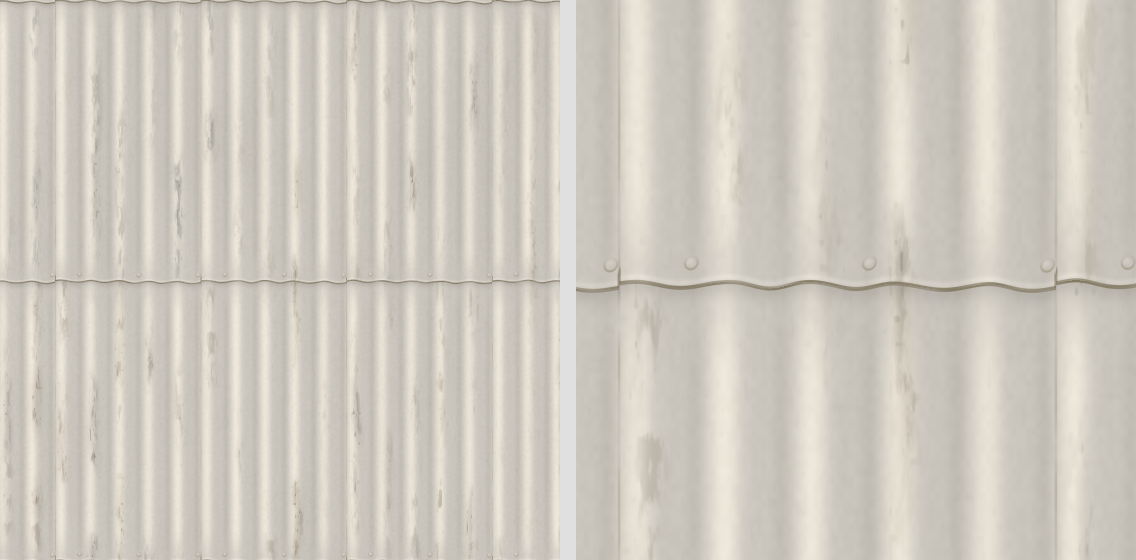
Left: the whole. Right: its middle third, enlarged.
Reproduce this texture procedurally as a Shadertoy shader.

```glsl
const float RIDGES = 19.2;        // ridges across the canvas
const float RIDGE_START = 0.005;
const float ROW_HEIGHT = 0.5;
const float ROW_START = -0.0035;
const float SHEET_WIDTH = 0.26;
const float SHEET_START = 0.359;

const vec3 VALLEY = vec3(0.785, 0.767, 0.735);
const vec3 CREST = vec3(0.925, 0.9, 0.85);
const vec3 SHADE = vec3(0.725, 0.713, 0.675);
const vec3 GREY_STAIN = vec3(0.53, 0.53, 0.52);
const vec3 WARM_STAIN = vec3(0.6, 0.54, 0.45);
const vec3 SEAM = vec3(0.5, 0.46, 0.37);

float hash(vec2 p) {
    vec3 q = fract(vec3(p.xyx) * 0.1031);
    q += dot(q, q.yzx + 33.33);
    return fract((q.x + q.y) * q.z);
}

float noise(vec2 p) {
    vec2 i = floor(p), f = fract(p);
    f = f * f * (3.0 - 2.0 * f);
    return mix(mix(hash(i), hash(i + vec2(1, 0)), f.x),
               mix(hash(i + vec2(0, 1)), hash(i + vec2(1, 1)), f.x), f.y);
}

float fbm(vec2 p) {
    float sum = 0.0, gain = 0.53;
    for (int i = 0; i < 4; i++) {
        sum += gain * noise(p);
        p = p * 2.03 + 17.1;
        gain *= 0.5;
    }
    return sum;
}

float bell(float x, float width) {
    return exp(-x * x / (width * width));
}

float stroke(float dist, float halfWidth, float aa) {
    return 1.0 - smoothstep(halfWidth - aa, halfWidth + aa, abs(dist));
}

// Signed offset to the nearest multiple of a period
float nearest(float x, float period) {
    return x - period * floor(x / period + 0.5);
}

// Rounded corrugation, softened near both ends of a sheet
vec3 corrugation(float across, float edgeGap, float strength) {
    float relief = mix(0.5, 1.0, smoothstep(0.0, 0.06, edgeGap));
    vec3 color = mix(VALLEY, SHADE, 0.65 * bell(across + 0.34, 0.1) * relief);
    return mix(color, CREST, bell(across, 0.185) * relief * strength);
}

// Weathering beside the crest: x = broad smear, y = fine grain
vec2 streaks(vec2 uv, float across, vec2 cell) {
    float seed = hash(cell + 4.7);
    vec2 p = uv + cell.yy * 3.7;
    float center = mix(0.0, 0.25, hash(cell + 9.2)) + 0.14 * (noise(p * vec2(20, 14)) - 0.5);
    float band = bell(across - center, 0.15);
    float patches = smoothstep(0.35, 0.75, noise(vec2(cell.x * 7.3, p.y * 11.0)));
    float smear = smoothstep(0.38, 0.75, fbm(p * vec2(55, 8)));
    float grain = smoothstep(0.47, 0.7, fbm(p * vec2(150, 38)));
    return band * patches * mix(0.2, 1.0, seed) * vec2(smear, grain);
}

// Screw head: x = dark rim, y = lit dome
vec2 screw(vec2 p, float radius, float aa) {
    float dist = length(p);
    float rim = stroke(dist - radius, 0.0007, aa) * (0.5 - 0.4 * p.y / radius);
    float dome = 1.0 - smoothstep(0.0, radius, length(p - vec2(-0.2, 0.25) * radius));
    return vec2(rim, dome);
}

void mainImage(out vec4 fragColor, in vec2 fragCoord) {
    vec2 uv = fragCoord / iResolution.xy;
    float aa = 0.75 / min(iResolution.x, iResolution.y);

    // Ridge, sheet and row coordinates
    float ridge = (uv.x - RIDGE_START) * RIDGES;
    float across = nearest(ridge, 1.0);
    float sheet = (uv.x - SHEET_START) / SHEET_WIDTH;
    float lap = nearest(sheet, 1.0) * SHEET_WIDTH;
    float scallop = 0.0017 * cos(6.2832 * across) - 0.0026 * (fract(sheet) - 0.5)
                  + 0.0012 * (noise(uv * vec2(60, 2)) - 0.5);
    float height = uv.y - ROW_START - scallop;
    float row = floor(height / ROW_HEIGHT);
    float edge = nearest(height, ROW_HEIGHT);
    vec2 cell = vec2(floor(ridge + 0.5), row);

    // Painted metal with gentle tonal drift
    vec3 color = corrugation(across, abs(edge), mix(0.85, 1.05, hash(cell)));
    color += 0.03 * (fbm(uv * vec2(9, 5) + row * 5.3) - 0.5);
    color += 0.018 * (noise(uv * vec2(330, 210)) - 0.5);

    // Stains and small dark flecks
    vec2 wear = streaks(uv, across, cell);
    vec3 stain = mix(GREY_STAIN, WARM_STAIN, hash(cell + 2.3));
    color = mix(color, stain, min(0.38 * wear.x + 0.5 * wear.y, 0.7));
    float fleck = smoothstep(0.8, 0.93, noise(uv * vec2(290, 130) + row * 8.1));
    color = mix(color, stain * 0.8, fleck * (0.03 + 0.5 * wear.x));

    // Side laps, with a short cut at each sheet corner
    color = mix(color, SEAM, 0.28 * noise(uv * vec2(3, 40)) * stroke(lap, 0.0008, aa));
    float corner = smoothstep(-aa, aa, edge) * (1.0 - smoothstep(0.007, 0.011, edge));
    color = mix(color, SEAM, 0.65 * corner * stroke(lap, 0.0009, aa));

    // Screws above the lower edge of each sheet
    for (int i = 0; i < 3; i++) {
        float offset = 0.043 + 0.106 * float(i);
        float x = nearest(uv.x - SHEET_START - offset, SHEET_WIDTH);
        vec2 head = screw(vec2(x, edge - 0.0145), 0.0038, aa);
        color = mix(color, WARM_STAIN, 0.6 * head.x) + 0.05 * head.y;
    }

    // Overlap: cast shadow, pale lip and worn edge line
    float below = smoothstep(-aa, aa, -edge);
    color *= 1.0 - 0.09 * below * bell(edge, 0.008);
    color += 0.045 * bell(edge - 0.003, 0.0018);
    float age = mix(0.5, 0.95, noise(uv * vec2(70, 6) + row));
    color = mix(color, SEAM, age * stroke(edge, 0.0012, aa));

    fragColor = vec4(clamp(color, 0.0, 1.0), 1.0);
}
```
